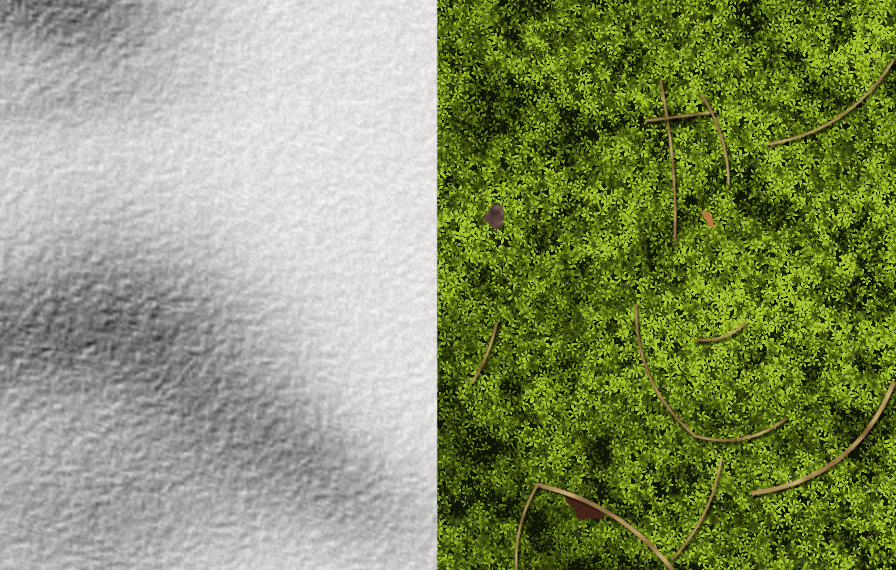
Reproduce this texture procedurally as a WebGL 2 fragment shader.

```glsl
#version 300 es
precision highp float;
// Two materials side by side: folded pale terry cloth and a sunlit bed of moss.
// Cloth is soft elliptical shading plus embossed noise; moss is stacked layers
// of hashed leaf rosettes, crossed by curved twigs and a few dead leaves.
uniform vec2 u_resolution;
out vec4 fragColor;

float hash(vec2 p) {
  vec3 q = fract(vec3(p.xyx) * 0.1031);
  q += dot(q, q.yzx + 33.33);
  return fract((q.x + q.y) * q.z);
}

float noise(vec2 p) {
  vec2 i = floor(p), f = fract(p);
  f = f * f * (3.0 - 2.0 * f);
  return mix(mix(hash(i), hash(i + vec2(1, 0)), f.x),
             mix(hash(i + vec2(0, 1)), hash(i + vec2(1, 1)), f.x), f.y);
}

float fbm(vec2 p) {
  return 0.55 * noise(p) + 0.3 * noise(p * 2.1 + 7.3) + 0.15 * noise(p * 4.3 + 2.9);
}

mat2 rotate(float a) { return mat2(cos(a), sin(a), -sin(a), cos(a)); }

// Soft ellipse, 1 at its centre
float glow(vec2 p, vec2 centre, vec2 radius, float angle) {
  vec2 q = (p - centre) * rotate(angle) / radius;
  return exp(-dot(q, q));
}

// Height of the cloth pile: short loops, slightly bent rows
float pile(vec2 p) {
  p += 0.012 * vec2(noise(p * 22.0), noise(p * 22.0 + 40.0));
  return 0.65 * noise(p * vec2(72, 92)) + 0.35 * noise(p * vec2(150, 170) + 9.0);
}

vec3 cloth(vec2 p) {
  vec2 w = p + 0.05 * (vec2(fbm(p * 6.0), fbm(p * 6.0 + 31.0)) - 0.5);
  // Folds in shadow
  float shade = 0.37 * glow(w, vec2(0.09, 0.99), vec2(0.23, 0.10), 0.0)
              + 0.12 * glow(w, vec2(0.10, 0.82), vec2(0.24, 0.05), 0.15)
              + 0.32 * glow(w, vec2(0.03, 0.41), vec2(0.30, 0.13), 0.1)
              + 0.23 * glow(w, vec2(0.33, 0.36), vec2(0.24, 0.17), -0.7)
              + 0.22 * glow(w, vec2(0.57, 0.17), vec2(0.24, 0.10), -0.55)
              + 0.20 * glow(w, vec2(0.16, 0.10), vec2(0.34, 0.15), 0.0);
  shade += 0.06 * smoothstep(0.5, 0.1, p.x);
  // Loops lit from the upper left
  float relief = pile(p) - pile(p + vec2(-0.005, 0.006));
  float rows = noise(p * vec2(90, 7)) - 0.5;
  float light = 0.89 - shade + relief * (0.10 + 0.75 * shade) + rows * 0.12 * shade;
  light += (noise(p * 240.0) - 0.5) * 0.08;
  return light * vec3(1.0, 0.996, 0.99);
}

// Brightness of one layer of leaf rosettes over the value below it
float rosettes(vec2 p, float below, float layer, float pixel) {
  float scale = 32.0 + 5.0 * layer;
  vec2 q = p * scale * rotate(layer * 1.3), cell = floor(q);
  for (int k = 0; k < 9; k++) {
    vec2 id = cell + vec2(k % 3 - 1, k / 3 - 1);
    float h = hash(id + layer * 57.0), h2 = hash(id + layer * 91.0 + 13.0);
    vec2 d = q - id - 0.15 - 0.7 * vec2(h, h2);
    d.y *= 1.0 + 0.5 * h2;
    float r = length(d), a = atan(d.y, d.x) + 6.28 * h + 0.6 * r;
    float reach = 0.4 + 0.28 * h2;
    float edge = reach * (0.16 + 0.84 * pow(abs(cos(a * 2.5)), 1.6));
    float soft = scale * pixel * 0.8;
    below *= 1.0 - 0.25 * smoothstep(reach, 0.0, r);
    float leaf = (0.25 + 0.85 * fract(h * 17.0 + h2)) * (0.45 + 0.85 * r / reach);
    below = mix(below, leaf, smoothstep(soft, -soft, r - edge));
  }
  return below;
}

vec3 moss(vec2 p, float pixel) {
  float v = 0.08;
  for (int i = 0; i < 5; i++) v = rosettes(p, v, float(i), pixel);
  // Hollows and sunlit mounds
  float sun = 0.62 + 0.75 * fbm(p * vec2(6, 8) + 3.0)
            - 0.30 * glow(p, vec2(0.82, 0.34), vec2(0.22, 0.22), 0.0)
            - 0.20 * glow(p, vec2(0.98, 0.12), vec2(0.30, 0.13), 0.0)
            + 0.18 * glow(p, vec2(1.42, 0.48), vec2(0.25, 0.18), 0.5);
  v = v * sun - 0.25 * smoothstep(0.55, 0.8, noise(p * 19.0));
  vec3 col = mix(vec3(0.06, 0.08, 0.02), vec3(0.24, 0.31, 0.05), smoothstep(0.0, 0.33, v));
  col = mix(col, vec3(0.40, 0.51, 0.08), smoothstep(0.28, 0.6, v));
  return mix(col, vec3(0.66, 0.78, 0.19), smoothstep(0.5, 1.0, v));
}

// Distance to a bowed segment; bend is the offset at mid-length
float twig(vec2 p, vec4 ends, float bend) {
  vec2 along = ends.zw - ends.xy, d = p - ends.xy;
  float t = clamp(dot(d, along) / dot(along, along), 0.0, 1.0);
  vec2 side = normalize(vec2(-along.y, along.x));
  float slope = 4.0 * bend * (1.0 - 2.0 * t) / length(along);
  return length(d - along * t - side * bend * 4.0 * t * (1.0 - t)) / sqrt(1.0 + slope * slope);
}

void main() {
  float pixel = 1.0 / u_resolution.y;
  vec2 p = gl_FragCoord.xy * pixel;
  vec3 ground = moss(p, pixel);
  // Dead leaves
  vec2 w = p + 0.016 * (vec2(noise(p * 55.0), noise(p * 55.0 + 8.0)) - 0.5);
  ground = mix(ground, vec3(0.36, 0.27, 0.25) * (0.6 + 0.8 * noise(p * 110.0)),
    smoothstep(0.45, 0.6, glow(w, vec2(0.867, 0.62), vec2(0.021, 0.022), 0.0)));
  ground = mix(ground, vec3(0.27, 0.14, 0.09),
    smoothstep(0.45, 0.6, glow(w, vec2(1.02, 0.112), vec2(0.045, 0.017), -0.5)));
  ground = mix(ground, vec3(0.72, 0.48, 0.26),
    smoothstep(0.45, 0.6, glow(w, vec2(1.242, 0.616), vec2(0.02, 0.012), -0.8)));
  // Twigs, each with a shadow below it
  vec4 ends[12] = vec4[12](
    vec4(1.567, 0.894, 1.347, 0.747), vec4(1.159, 0.857, 1.184, 0.578),
    vec4(1.133, 0.788, 1.255, 0.804), vec4(1.231, 0.833, 1.278, 0.678),
    vec4(1.116, 0.465, 1.22, 0.235), vec4(1.22, 0.235, 1.378, 0.265),
    vec4(1.567, 0.327, 1.322, 0.135), vec4(0.943, 0.149, 1.18, 0.0),
    vec4(0.943, 0.149, 0.906, 0.0), vec4(0.871, 0.433, 0.829, 0.331),
    vec4(1.265, 0.194, 1.18, 0.02), vec4(1.224, 0.404, 1.306, 0.433));
  float bends[12] = float[12](0.03, 0.008, 0.0, 0.012, -0.03, -0.02,
    0.045, 0.025, -0.012, 0.005, 0.015, -0.01);
  for (int i = 0; i < 12; i++) {
    float width = (i == 6 || i == 7) ? 0.0038 : 0.0022;
    float d = twig(p, ends[i], bends[i]);
    float shadow = twig(p + vec2(-0.003, 0.005), ends[i], bends[i]);
    ground *= 1.0 - 0.5 * smoothstep(0.007, 0.0, shadow);
    vec3 bark = mix(vec3(0.50, 0.36, 0.20), vec3(0.80, 0.71, 0.48), noise(p * 45.0 + float(i)));
    ground = mix(ground, bark, smoothstep(width + pixel, width - pixel, d));
  }
  vec3 col = mix(cloth(p), ground, smoothstep(-pixel, pixel, p.x - 0.767));
  fragColor = vec4(clamp(col, 0.0, 1.0), 1.0);
}
```
